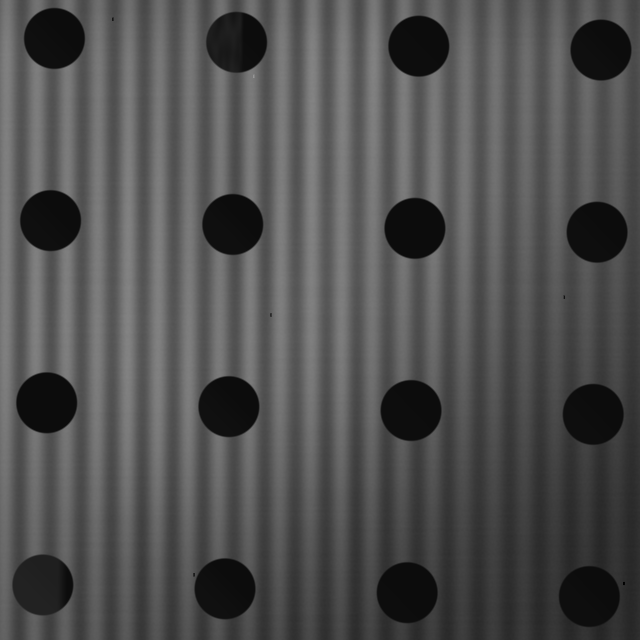
This pattern is drawn by a Shadertoy shader. Its source:

```glsl
// A ribbed grey sheet with a slightly turned four by four grid of dark round holes.
// Soft cosine ribs are shaded by a diagonal shadow and gradient noise; the holes come
// from a repeated distance function, with haze in some of them and a few fine specks.

#define DOT_PITCH 0.2847
#define DOT_RADIUS 0.0475
#define DOT_START vec2(0.067, 0.086)
#define DOT_TILT 0.0212
#define DOT_TONE 0.046
#define RIB_PITCH 0.0478
#define RIB_PHASE 0.4385
#define RIB_LEAN 0.005
#define RIB_DEPTH 0.205
#define SHEET_TONE 0.407
#define EDGE_BLUR 0.0018
#define SPECK_COUNT 8

float hash(vec2 p) {
    vec3 q = fract(vec3(p.xyx) * 0.1031);
    q += dot(q, q.yzx + 33.33);
    return fract((q.x + q.y) * q.z);
}

vec2 gradientAt(vec2 corner) {
    float angle = 6.2832 * hash(corner);
    return vec2(cos(angle), sin(angle));
}

// Gradient noise, roughly -0.7 to 0.7
float noise(vec2 p) {
    vec2 i = floor(p), f = fract(p);
    vec2 w = f * f * f * (f * (f * 6.0 - 15.0) + 10.0);
    vec2 e = vec2(1.0, 0.0);
    float low = mix(dot(gradientAt(i), f), dot(gradientAt(i + e), f - e), w.x);
    float high = mix(dot(gradientAt(i + e.yx), f - e.yx),
                     dot(gradientAt(i + e.xx), f - e.xx), w.x);
    return mix(low, high, w.y);
}

// Uneven light: shadow at the lower right, dimmer base and right side
float lighting(vec2 uv) {
    float shadow = smoothstep(-0.15, 0.5, dot(uv, vec2(0.64, -0.77)));
    float light = 1.0 - 0.39 * shadow;
    light *= 1.0 - 0.17 * smoothstep(0.5, 0.0, uv.y);
    light *= 1.0 - 0.13 * smoothstep(0.6, 1.0, uv.x);
    light *= 1.0 - 0.10 * smoothstep(0.9, 1.02, uv.y);
    return light * (1.0 + 0.09 * noise(uv * vec2(7.0, 1.8) + 11.0));
}

// Soft vertical ribs, flatter towards the right
float ribs(vec2 uv) {
    float x = uv.x - RIB_PHASE - RIB_LEAN * (uv.y - 0.5);
    float wave = cos(6.2832 * x / RIB_PITCH);
    float depth = RIB_DEPTH * (1.0 - 0.35 * smoothstep(0.5, 1.0, uv.x));
    return 1.0 + depth * wave * (1.0 + 0.3 * noise(uv * vec2(12.0, 2.5)));
}

// Haze inside a hole: faint in most, strong in two of them
float holeHaze(vec2 cell, vec2 p) {
    float faint = 0.018 * hash(cell + 4.0) * smoothstep(0.04, -0.04, p.x + p.y);
    float full = 0.075 * smoothstep(0.04, 0.021, p.x);
    float streaks = 0.7 + 0.6 * noise(p * vec2(90.0, 25.0) + 3.0);
    float partial = 0.075 * streaks * smoothstep(0.012, 0.004, p.x);
    float isCorner = step(length(cell), 0.5);
    float isUpper = step(length(cell - vec2(1.0, 3.0)), 0.5);
    return faint + full * isCorner + partial * isUpper;
}

// Tiny upright scratches, dark or pale
float specks(vec2 uv, float pixel) {
    float total = 0.0;
    for (int i = 0; i < SPECK_COUNT; i++) {
        float id = float(i);
        vec2 center = vec2(hash(vec2(id, 17.0)), hash(vec2(id, 43.0)));
        vec2 d = abs(uv - center) - vec2(0.0004, 0.0018);
        float dist = max(d.x, d.y);
        float tint = mix(-0.22, 0.12, step(0.5, hash(vec2(id, 71.0))));
        total += tint * smoothstep(max(pixel, 0.001), 0.0, dist);
    }
    return total;
}

void mainImage(out vec4 fragColor, in vec2 fragCoord) {
    vec2 uv = fragCoord / iResolution.y;
    float pixel = 1.0 / iResolution.y;

    // Sheet with faint cross lines and grain
    float tone = SHEET_TONE * lighting(uv) * ribs(uv);
    tone += 0.008 * noise(vec2(uv.x * 3.0, uv.y * 160.0));
    tone += 0.010 * noise(uv * 250.0);
    tone += specks(uv, pixel);

    // Tilted grid of holes
    float c = cos(DOT_TILT), s = sin(DOT_TILT);
    vec2 q = uv - DOT_START;
    vec2 grid = vec2(c * q.x - s * q.y, s * q.x + c * q.y) / DOT_PITCH;
    vec2 cell = floor(grid + 0.5);
    vec2 p = (grid - cell) * DOT_PITCH;
    float dist = length(p) - DOT_RADIUS;
    float blur = max(EDGE_BLUR, pixel);
    float hole = smoothstep(blur, -blur, dist);
    tone = mix(tone, DOT_TONE + holeHaze(cell, p), hole);

    fragColor = vec4(vec3(clamp(tone, 0.0, 1.0)), 1.0);
}
```
